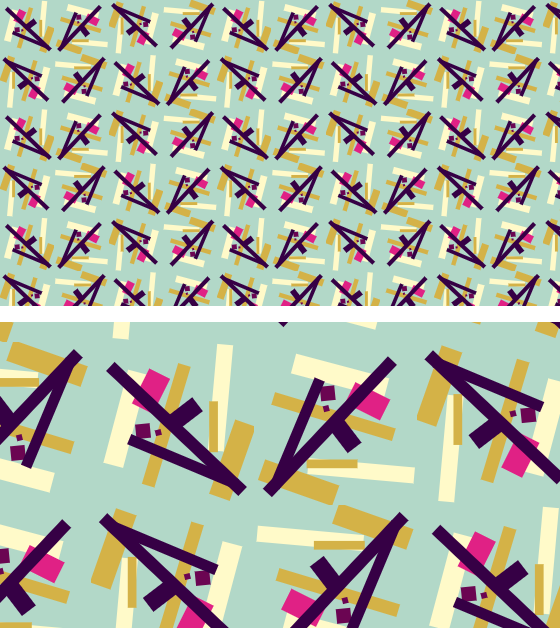
Top, the full canvas; bottom, a detail of the centre.
Reproduce this pattern procedurally as a Shadertoy shader.

```glsl
// Tossed confetti sticks: one motif of butt-ended bars on a square grid.
// Each cell turns the motif by quarter turns, (column + 2 * row) mod 4,
// and paints its bars back to front with antialiased box distances.

const vec3 MINT    = vec3(0.70, 0.847, 0.784);
const vec3 CREAM   = vec3(1.0, 0.98, 0.79);
const vec3 GOLD    = vec3(0.83, 0.70, 0.28);
const vec3 MAGENTA = vec3(0.88, 0.13, 0.52);
const vec3 PLUM    = vec3(0.42, 0.02, 0.32);
const vec3 INK     = vec3(0.21, 0.0, 0.27);

// Signed distance to a flat-ended bar from a to b
float barDistance(vec2 p, vec2 a, vec2 b, float width) {
    vec2 along = normalize(b - a);
    vec2 q = p - 0.5 * (a + b);
    q = abs(vec2(dot(q, along), dot(q, vec2(-along.y, along.x))));
    q -= 0.5 * vec2(length(b - a), width);
    return length(max(q, 0.0)) + min(max(q.x, q.y), 0.0);
}

void paintBar(inout vec3 color, vec3 paint, vec2 p, vec2 a, vec2 b, float width, float pixel) {
    float coverage = clamp(0.5 - barDistance(p, a, b, width) / pixel, 0.0, 1.0);
    color = mix(color, paint, coverage);
}

// Motif in a cell 112 units wide, y pointing down
vec3 motif(vec2 p, float pixel) {
    vec3 color = MINT;

    // Pale and gold sticks
    paintBar(color, CREAM, p, vec2(-41.0, 29.0), vec2(-24.0, -35.0), 14.0, pixel);
    paintBar(color, CREAM, p, vec2(29.5, 19.0), vec2(36.0, -54.0), 11.0, pixel);
    paintBar(color, GOLD, p, vec2(28.0, 20.0), vec2(28.0, -15.0), 6.0, pixel);
    paintBar(color, GOLD, p, vec2(32.0, 51.0), vec2(50.0, 0.0), 15.0, pixel);
    paintBar(color, GOLD, p, vec2(-17.0, 43.0), vec2(8.0, -40.0), 9.0, pixel);

    // Bright block and small chips
    paintBar(color, MAGENTA, p, vec2(-21.0, -10.0), vec2(-9.0, -34.0), 16.0, pixel);
    paintBar(color, PLUM, p, vec2(-25.5, 6.0), vec2(-15.5, 5.0), 10.0, pixel);
    paintBar(color, PLUM, p, vec2(-12.0, 7.0), vec2(-8.0, 6.0), 4.0, pixel);

    // Dark crossing strokes
    paintBar(color, INK, p, vec2(0.0, 0.0), vec2(17.0, -13.0), 12.0, pixel);
    paintBar(color, INK, p, vec2(-30.0, 11.0), vec2(44.0, 42.0), 7.5, pixel);
    paintBar(color, INK, p, vec2(-43.0, -39.0), vec2(48.0, 47.0), 8.5, pixel);
    return color;
}

void mainImage(out vec4 fragColor, in vec2 fragCoord) {
    // Grid anchored to the upper left corner
    float rows = 5.637;
    vec2 grid = vec2(fragCoord.x, iResolution.y - fragCoord.y) / iResolution.y * rows;
    vec2 cell = floor(grid);
    vec2 p = (fract(grid) - 0.5) * 112.0;

    // Undo the quarter turns of this cell
    int turns = int(mod(cell.x + 2.0 * cell.y, 4.0));
    for (int i = 0; i < turns; i++) p = vec2(p.y, -p.x);

    float pixel = 112.0 * rows / iResolution.y;
    fragColor = vec4(motif(p, pixel), 1.0);
}
```
